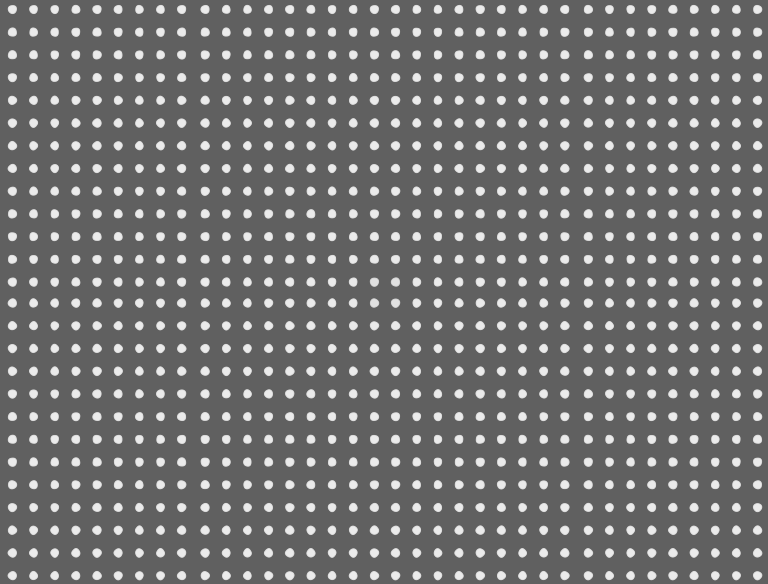
Write a Shadertoy shader that draws this pattern.

```glsl
#define PITCH vec2(0.02755, 0.02958)
#define CENTRE vec2(0.5013, 0.3795)
#define FIRST_OFFSET vec2(0.01378, 0.01367)
#define SEAM_X 0.2495
#define SEAM_GAP 0.0030
#define DOT_RADIUS 0.00588
#define COLUMN_SWELL 0.045
#define OUTLINE_WOBBLE 0.035
#define GROUND_TONE 0.378
#define DOT_TONE 0.92
#define RIM_TONE 0.87

// Signed distance to a dot whose width and outline drift with its cell
float dotDistance(vec2 q, vec2 cell) {
    float column = cell.x + 17.5;
    float swell = COLUMN_SWELL * cos(1.396 * (column - 4.0));
    q.x /= 0.985 + swell;
    q.y /= 1.01 + 0.02 * cos(1.7 * cell.y);

    float angle = atan(q.y, q.x);
    float phase = 2.3 * sin(cell.x * 1.9) + 2.7 * sin(cell.y * 2.6 + cell.x);
    float square = 0.02 * sin(cell.y * 0.7) * cos(4.0 * angle);
    float wobble = OUTLINE_WOBBLE * sin(3.0 * angle + phase);
    return length(q) - DOT_RADIUS * (1.0 + wobble - square);
}

void mainImage(out vec4 fragColor, in vec2 fragCoord) {
    // Canvas widths, mirrored about the centre of the grid
    vec2 p = fragCoord / iResolution.x - CENTRE;
    vec2 side = vec2(p.x < 0.0 ? -1.0 : 1.0, p.y < 0.0 ? -1.0 : 1.0);
    vec2 d = abs(p);

    // Wider gap between the blocks of columns
    d.x -= SEAM_GAP * step(SEAM_X, d.x);

    // Nearest dot and the offset from it
    vec2 index = max(floor((d - FIRST_OFFSET) / PITCH + 0.5), 0.0);
    vec2 local = side * (d - FIRST_OFFSET - index * PITCH);
    vec2 cell = side * (index + 0.5);

    // Bright core, duller rim, slightly faded dots at the middle
    float dist = dotDistance(local, cell);
    float rim = smoothstep(-0.30, -0.12, dist / DOT_RADIUS);
    float tone = mix(DOT_TONE, RIM_TONE, rim);
    tone -= 0.06 * exp(-dot(cell, cell));

    float edge = max(0.6 / iResolution.x, 0.0007);
    float cover = 1.0 - smoothstep(-edge, edge, dist);
    fragColor = vec4(vec3(mix(GROUND_TONE, tone, cover)), 1.0);
}
```
